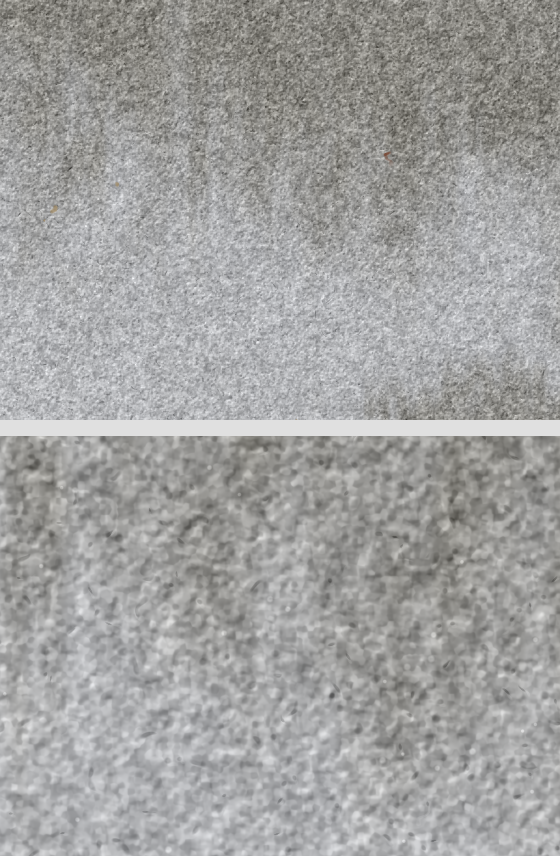
Top, the full canvas; bottom, a detail of the centre.
Write a Shadertoy shader that draws this texture.

```glsl
// Weathered concrete wall: pale cool cement under a warm, dark stain from above.
// Blended cellular noise makes the stains, vertical streaks and fine sandy grain;
// scattered cell spots add pits, bright chips and ochre specks.

const vec3 PALE_CEMENT = vec3(0.695, 0.700, 0.710);
const vec3 DARK_STAIN  = vec3(0.540, 0.533, 0.510);
const vec3 OCHRE       = vec3(0.62, 0.50, 0.30);
const vec3 RUST        = vec3(0.45, 0.25, 0.17);
const vec2 TO_LIGHT    = vec2(-0.60, 0.80);

vec3 hash3(vec2 p) {
    vec3 q = fract(p.xyx * vec3(0.1031, 0.1030, 0.0973));
    q += dot(q, q.yxz + 33.33);
    return fract((q.xxy + q.yzz) * q.zyx);
}

// Cellular noise with softly blended cell values, 0..1
float cells(vec2 p, float seed) {
    vec2 id = floor(p);
    float total = 0.0, weights = 0.0;
    for (int j = -1; j <= 1; j++)
    for (int i = -1; i <= 1; i++) {
        vec2 cell = id + vec2(i, j);
        vec3 rnd = hash3(cell + seed);
        vec2 d = cell + 0.15 + 0.7 * rnd.xy - p;
        float w = exp(-5.5 * dot(d, d));
        total += w * rnd.z;
        weights += w;
    }
    return total / weights;
}

// The same noise centred on zero
float tone(vec2 p, float seed) {
    return cells(p, seed) - 0.5;
}

// Round spots of varied size in a share of the cells
float spots(vec2 p, float share, float radius, float seed) {
    vec2 id = floor(p);
    float mask = 0.0;
    for (int j = -1; j <= 1; j++)
    for (int i = -1; i <= 1; i++) {
        vec2 cell = id + vec2(i, j);
        vec3 rnd = hash3(cell + seed);
        float size = radius * (0.5 + 0.5 * rnd.z / share);
        float spot = 1.0 - smoothstep(0.35 * size, size, length(cell + rnd.xy - p));
        mask = max(mask, spot * step(rnd.z, share));
    }
    return mask;
}

// Amount of dark stain: heavy at the top and low in the right corner
float stainAmount(vec2 p) {
    float mottle = 0.28 * tone(p * vec2(3.0, 3.4), 11.0)
                 + 0.20 * tone(p * vec2(8.0, 6.0), 23.0)
                 + 0.20 * tone(p * vec2(20.0, 2.6), 37.0)
                 + 0.12 * tone(p * vec2(52.0, 5.0), 29.0)
                 + 0.12 * tone(p * vec2(24.0, 19.0), 31.0);
    float top = smoothstep(0.25, 0.98, p.y + 0.12 * (p.x - 0.67) + mottle);
    float corner = smoothstep(0.13, 0.02, p.y + 0.4 * mottle)
                 * smoothstep(0.75, 1.0, p.x + mottle);
    return clamp(max(top, 0.85 * corner) + 0.45 * mottle, -0.25, 1.1);
}

// Sandy grain: even grains of several sizes plus a slight slanted relief
float sandGrain(vec2 p) {
    vec2 q = p * 165.0;
    float grains = 0.17 * tone(p * 225.0, 61.0) + 0.14 * tone(p * 105.0, 53.0)
                 + 0.07 * tone(p * 50.0, 59.0);
    return grains + 0.16 * (cells(q, 83.0) - cells(q + 0.5 * TO_LIGHT, 83.0));
}

void mainImage(out vec4 fragColor, in vec2 fragCoord) {
    vec2 p = fragCoord / iResolution.y;

    // Large tones
    float stain = stainAmount(p);
    vec3 color = mix(PALE_CEMENT, DARK_STAIN, stain);

    // Worn pale flakes with ragged edges
    vec2 ragged = p + 0.016 * vec2(tone(p * 60.0, 41.0), tone(p * 60.0, 43.0));
    color += 0.05 * spots(ragged * 9.0, 0.16, 0.30, 47.0);

    // Grain, rougher where the wall is stained
    color += sandGrain(p) * mix(0.95, 1.15, clamp(stain, 0.0, 1.0));

    // Small pits with softly lit lower rims
    vec2 pitPoint = ragged * vec2(58.0, 62.0);
    float pit = spots(pitPoint, 0.24, 0.30, 67.0);
    float lowerRim = spots(pitPoint + vec2(-0.12, 0.22), 0.24, 0.30, 67.0);
    color += 0.045 * lowerRim * (1.0 - pit) - 0.12 * pit;

    // Bright chips and rare ochre specks
    color += 0.14 * spots(p * 60.0, 0.04, 0.22, 71.0);
    color = mix(color, OCHRE, 0.55 * spots(ragged * 16.0, 0.018, 0.15, 79.0));

    // One rust mark with a short run below it
    vec2 r = ragged - vec2(0.925, 0.632);
    float head = 1.0 - smoothstep(0.003, 0.009, length(r));
    float run = (1.0 - smoothstep(0.002, 0.007, abs(r.x)))
              * smoothstep(-0.035, -0.005, r.y) * (1.0 - smoothstep(-0.005, 0.005, r.y));
    color = mix(color, RUST, max(0.85 * head, 0.5 * run));

    fragColor = vec4(clamp(color, 0.0, 1.0), 1.0);
}
```
